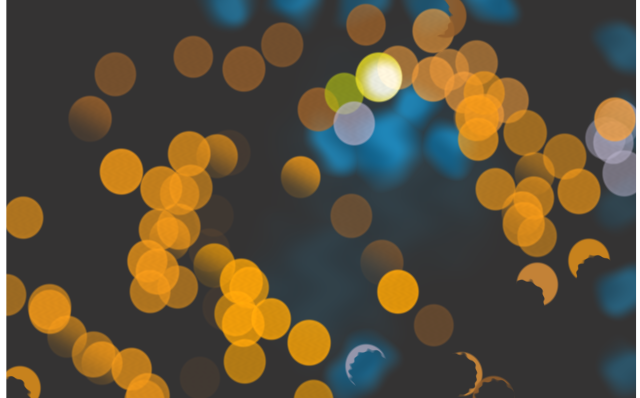
Reproduce this background procedurally as a Shadertoy shader.

```glsl
// Night bokeh: translucent amber lens discs strung along loose curves over a
// charcoal ground with blue haze. Discs are distance functions blended in loops;
// layered sines scatter the discs and bend the haze. Lengths are canvas heights.

const vec3 CHARCOAL = vec3(0.205, 0.200, 0.200);
const vec3 BLUE     = vec3(0.09, 0.47, 0.66);
const vec3 GOLD     = vec3(0.91, 0.60, 0.04);
const vec3 AMBER    = vec3(0.86, 0.55, 0.10);
const vec3 PEACH    = vec3(0.84, 0.55, 0.22);
const vec3 BROWN    = vec3(0.58, 0.37, 0.17);
const vec3 LAVENDER = vec3(0.64, 0.62, 0.70);
const float RADIUS  = 0.055;

// Soft disc coverage, slightly taller than wide.
float coverage(vec2 offset, float radius) {
    float soft = max(0.0035, 1.0 / iResolution.y);
    return 1.0 - smoothstep(radius - soft, radius + soft, length(offset * vec2(1.06, 1.0)));
}

// Blurred light patch with an uneven outline.
float haze(vec2 uv, vec2 centre, float radius) {
    vec2 warp = vec2(sin(uv.y * 27.0 + centre.x * 9.0) + 0.5 * sin(uv.x * 45.0 + uv.y * 31.0),
                     sin(uv.x * 24.0 + centre.y * 7.0) + 0.5 * sin(uv.y * 52.0 - uv.x * 19.0));
    return 1.0 - smoothstep(radius * 0.3, radius, length(uv - centre + 0.014 * warp));
}

// Translucent disc; overlaps grow brighter, "fade" darkens one side.
vec3 disc(vec3 col, vec2 uv, vec2 centre, float radius, vec3 tint, float alpha, float fade) {
    vec2 offset = uv - centre;
    float rim = smoothstep(0.75, 1.0, length(offset) / radius);
    float mottle = 0.012 * sin(uv.x * 310.0 + 2.0 * sin(uv.y * 190.0)) * sin(uv.y * 270.0);
    float side = smoothstep(-0.9, 0.8, dot(offset, vec2(0.5, 0.86)) / radius);
    vec3 light = tint * (0.97 + 0.06 * rim + mottle) + 0.16 * max(col - CHARCOAL, 0.0);
    return mix(col, light, coverage(offset, radius) * alpha * mix(1.0, side, fade));
}

// Discs spread along a bent line from a to b.
vec3 chain(vec3 col, vec2 uv, vec2 a, vec2 b, float bend, float spread,
           int count, vec3 tint, float alpha, float seed) {
    for (int i = 0; i < count; i++) {
        float k = float(i);
        float t = k / max(float(count - 1), 1.0);
        vec2 wander = spread * vec2(sin(k * 2.4 + seed), cos(k * 1.9 + seed * 1.7));
        vec2 centre = mix(a, b, t) + vec2(0.0, bend * 4.0 * t * (1.0 - t)) + wander;
        float strength = alpha * (0.87 + 0.13 * sin(k * 3.7 + seed));
        float fade = 0.8 * step(0.86, sin(k * 5.3 + seed));
        float radius = RADIUS * (1.0 + 0.05 * sin(k * 4.3 + seed));
        col = disc(col, uv, centre, radius, tint, strength, fade);
    }
    return col;
}

// Disc cut by a displaced copy, leaving a ragged crescent facing "angle".
vec3 shard(vec3 col, vec2 uv, vec2 centre, float angle, float thickness, vec3 tint) {
    vec2 facing = vec2(cos(angle), sin(angle));
    float ragged = 0.002 * (sin(uv.x * 260.0) + sin(uv.y * 330.0 + uv.x * 120.0));
    float bite = coverage(uv - centre + facing * thickness * RADIUS, RADIUS + ragged);
    return mix(col, tint, 0.88 * coverage(uv - centre, RADIUS) * (1.0 - bite));
}

vec3 background(vec2 uv) {
    float glow = 0.95 * haze(uv, vec2(0.97, 0.64), 0.135);
    glow = max(glow, 0.85 * haze(uv, vec2(0.84, 0.63), 0.10));
    glow = max(glow, 0.90 * haze(uv, vec2(1.03, 0.72), 0.09));
    glow = max(glow, 0.90 * haze(uv, vec2(1.13, 0.63), 0.095));
    glow = max(glow, 0.75 * haze(uv, vec2(0.90, 0.08), 0.10));
    glow = max(glow, 0.16 * haze(uv, vec2(0.82, 0.29), 0.24));
    glow = max(glow, 0.14 * haze(uv, vec2(1.00, 0.60), 0.36));
    // Patches along the top and right borders.
    for (int i = 0; i < 5; i++) {
        float k = float(i);
        glow = max(glow, (0.65 + 0.15 * sin(k * 2.0)) * haze(uv, vec2(0.58 + 0.165 * k, 1.0), 0.085));
        glow = max(glow, (0.38 + 0.18 * sin(k * 2.3)) * haze(uv, vec2(1.57, 0.08 + 0.2 * k), 0.085));
    }
    vec3 light = BLUE + 0.09 * sin(uv.x * 33.0 + sin(uv.y * 40.0)) * vec3(0.3, 0.8, 1.0);
    return mix(CHARCOAL, light, glow);
}

void mainImage(out vec4 fragColor, in vec2 fragCoord) {
    vec2 uv = fragCoord / iResolution.y;
    vec3 col = background(uv);

    // Faint ghosts and loose single discs.
    col = chain(col, uv, vec2(0.55, 0.62), vec2(0.53, 0.08), 0.0, 0.03, 5, BROWN, 0.16, 1.0);
    col = chain(col, uv, vec2(0.19, 0.74), vec2(0.88, 0.90), 0.03, 0.04, 6, BROWN, 0.88, 2.0);
    col = chain(col, uv, vec2(0.07, 0.44), vec2(0.77, 0.54), 0.12, 0.015, 4, AMBER, 0.98, 4.0);
    col = chain(col, uv, vec2(0.88, 0.45), vec2(1.07, 0.20), 0.0, 0.02, 3, BROWN, 0.65, 3.0);
    col = disc(col, uv, vec2(1.00, 0.267), RADIUS, GOLD, 0.98, 0.0);

    // Dense golden strings on the left.
    col = chain(col, uv, vec2(0.45, 0.59), vec2(0.40, 0.25), 0.0, 0.045, 11, AMBER, 0.88, 0.6);
    col = chain(col, uv, vec2(0.57, 0.33), vec2(0.65, 0.13), 0.0, 0.045, 7, GOLD, 0.93, 2.2);
    col = chain(col, uv, vec2(0.05, 0.28), vec2(0.40, 0.00), -0.02, 0.035, 9, AMBER, 0.86, 5.0);
    col = chain(col, uv, vec2(0.77, 0.14), vec2(0.79, 0.00), 0.0, 0.008, 2, GOLD, 0.95, 1.0);

    // Paler strings descending on the right.
    col = chain(col, uv, vec2(1.53, 0.71), vec2(1.55, 0.57), 0.0, 0.025, 4, LAVENDER, 0.72, 1.4);
    col = chain(col, uv, vec2(1.08, 0.88), vec2(1.26, 0.69), 0.0, 0.045, 8, PEACH, 0.84, 0.2);
    col = chain(col, uv, vec2(1.23, 0.70), vec2(1.40, 0.42), 0.0, 0.085, 12, AMBER, 0.84, 3.3);
    col = disc(col, uv, vec2(1.545, 0.70), RADIUS, PEACH, 0.92, 0.0);

    // Cut discs and slivers.
    col = shard(col, uv, vec2(1.48, 0.345), 2.0, 0.85, AMBER);
    col = shard(col, uv, vec2(1.35, 0.285), 0.9, 1.0, PEACH);
    col = shard(col, uv, vec2(0.05, 0.025), 0.8, 0.7, AMBER);
    col = shard(col, uv, vec2(1.16, 0.06), 0.1, 0.25, PEACH);
    col = shard(col, uv, vec2(0.92, 0.08), 2.2, 0.35, LAVENDER);
    col = shard(col, uv, vec2(1.24, 0.00), 2.0, 0.2, BROWN);
    col = shard(col, uv, vec2(1.12, 0.96), 0.0, 0.7, BROWN);

    // Brightest lamp with its coloured neighbours.
    col = disc(col, uv, vec2(0.80, 0.725), RADIUS, BROWN, 0.90, 0.0);
    col = disc(col, uv, vec2(1.00, 0.83), RADIUS, PEACH, 0.70, 0.0);
    col = disc(col, uv, vec2(0.865, 0.765), 0.052, vec3(0.64, 0.68, 0.08), 0.75, 0.0);
    col = disc(col, uv, vec2(0.89, 0.69), RADIUS, LAVENDER, 0.80, 0.0);
    float core = 1.0 - smoothstep(0.025, 0.07, length(uv - vec2(0.965, 0.798)));
    vec3 lamp = mix(vec3(0.80, 0.76, 0.14), vec3(0.97, 0.97, 0.91), core);
    col = disc(col, uv, vec2(0.952, 0.806), 0.062, lamp, 0.97, 0.0);

    // Narrow white margins at both sides.
    float x = fragCoord.x / iResolution.x;
    float edge = 0.5 / iResolution.x;
    float inside = smoothstep(0.010 - edge, 0.010 + edge, x) * (1.0 - smoothstep(0.994 - edge, 0.994 + edge, x));
    fragColor = vec4(clamp(mix(vec3(1.0), col, inside), 0.0, 1.0), 1.0);
}
```
